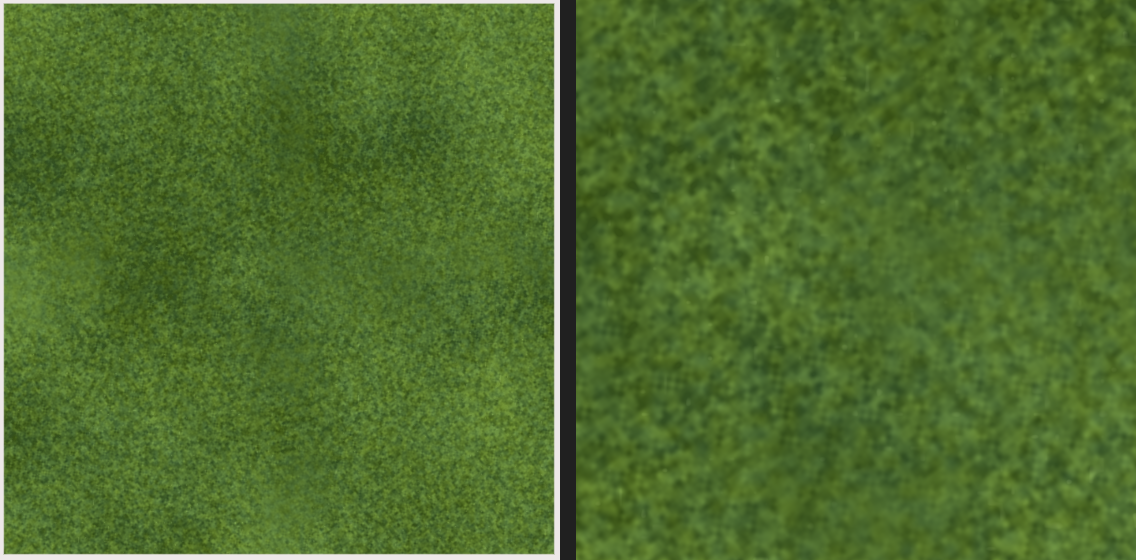
Left: the whole. Right: its middle third, enlarged.
Reproduce this texture procedurally as a WebGL 2 fragment shader.

```glsl
#version 300 es
precision highp float;

// A square of short green turf inside a thin pale margin.
// Broad cloudy patches set the tone, fine value noise adds the blades,
// and the grain softens along a ragged cross through the middle.

uniform vec2 u_resolution;
out vec4 fragColor;

float hash(vec2 p) {
    return fract(sin(dot(p, vec2(127.1, 311.7))) * 43758.5453);
}

float valueNoise(vec2 p) {
    vec2 cell = floor(p);
    vec2 f = fract(p);
    f = f * f * (3.0 - 2.0 * f);
    float low = mix(hash(cell), hash(cell + vec2(1.0, 0.0)), f.x);
    float high = mix(hash(cell + vec2(0.0, 1.0)), hash(cell + vec2(1.0, 1.0)), f.x);
    return mix(low, high, f.y);
}

// Layered noise centred on zero, each octave turned against the last
float cloud(vec2 p) {
    float sum = 0.0;
    float weight = 0.5;
    for (int i = 0; i < 5; i++) {
        sum += weight * (valueNoise(p) - 0.5);
        p = mat2(1.6, 1.2, -1.2, 1.6) * p + 7.3;
        weight *= 0.58;
    }
    return sum;
}

// Fine blades: two sizes of grain at different angles
float bladeGrain(vec2 p) {
    float coarse = valueNoise(mat2(0.91, 0.41, -0.41, 0.91) * p * 172.0);
    float fine = valueNoise(mat2(0.8, -0.6, 0.6, 0.8) * p * 285.0 + 31.0);
    return 0.65 * (coarse - 0.5) + 0.5 * (fine - 0.5);
}

// Strength of the smooth band along both centre lines
float calmCross(vec2 p) {
    vec2 offset = abs(p - 0.5 + 0.12 * vec2(cloud(p * 6.0 + 3.0), cloud(p * 6.0 + 19.0)));
    float band = 1.0 - smoothstep(0.01, 0.11, min(offset.x, offset.y));
    return band * smoothstep(-0.25, 0.15, cloud(p * 7.0 + 47.0));
}

void main() {
    vec2 uv = gl_FragCoord.xy / u_resolution;
    float pixel = 1.0 / min(u_resolution.x, u_resolution.y);

    // Tone: patches plus grain, roughly one unit of spread
    float calm = calmCross(uv);
    float patches = cloud(uv * 4.2 + 11.0);
    float grain = bladeGrain(uv) * mix(1.0, 0.45, calm);
    float tone = 4.0 * patches + 4.6 * grain;
    tone = clamp(tone, -2.3, 2.5);

    // Turf colour, drifting between yellowish and bluish green
    vec3 color = vec3(0.317, 0.441, 0.175) + tone * vec3(0.048, 0.055, 0.029);
    float tint = valueNoise(uv * 115.0 + 63.0) - 0.5 + 0.8 * cloud(uv * 9.0 + 80.0);
    color += tint * vec3(-0.022, -0.006, 0.06);

    // Sparse pale flecks
    float fleck = smoothstep(0.86, 1.0, valueNoise(uv * 150.0 + 140.0));
    color += fleck * (1.0 - calm) * vec3(0.07, 0.07, 0.06);

    // Pale margin, slightly wider on the right and bottom
    vec2 inset = min(uv - vec2(0.007, 0.0105), vec2(0.9895, 0.9935) - uv);
    float turf = smoothstep(-pixel, pixel, min(inset.x, inset.y));
    fragColor = vec4(mix(vec3(0.93, 0.91, 0.91), color, turf), 1.0);
}
```
